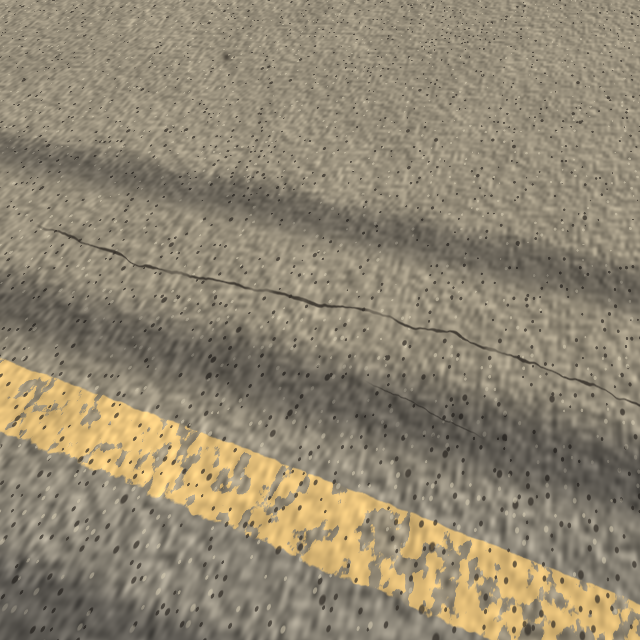
A Shadertoy shader for this texture:

```glsl
// Sunlit asphalt seen at a slant: soft shadow bands, a thin crack and a worn
// yellow stripe. Curves of x place the large shapes; perspective-warped
// value noise gives stone relief, and jittered cells scatter pits and chips.

const vec3 ASPHALT = vec3(0.595, 0.560, 0.485);
const vec3 COOL_ASPHALT = vec3(0.535, 0.512, 0.462);
const vec3 PAINT = vec3(0.89, 0.745, 0.475);
const vec3 PIT = vec3(0.20, 0.18, 0.155);
const vec3 CHIP = vec3(0.83, 0.79, 0.69);

float hash(vec2 p) {
    vec3 h = fract(vec3(p.xyx) * 0.1031);
    h += dot(h, h.yzx + 33.33);
    return fract((h.x + h.y) * h.z);
}

float noise(vec2 p) {
    vec2 i = floor(p), f = fract(p);
    f = f * f * (3.0 - 2.0 * f);
    return mix(mix(hash(i), hash(i + vec2(1, 0)), f.x),
               mix(hash(i + vec2(0, 1)), hash(i + vec2(1, 1)), f.x), f.y);
}

float fbm(vec2 p) {
    float sum = 0.0, amp = 0.5;
    for (int i = 0; i < 4; i++) {
        sum += amp * noise(p);
        p = mat2(1.6, 1.2, -1.2, 1.6) * p + 7.3;
        amp *= 0.5;
    }
    return sum / 0.9375;
}

// Ground coordinates: grain shrinks with distance and leans to the right.
vec2 groundPlane(vec2 uv) {
    float depth = 1.0 / (1.7 - uv.y);
    return vec2((uv.x - 0.5 - 0.22 * uv.y) * depth, depth) + 2.0;
}

// Lit side minus shaded side of a bumpy surface.
float relief(vec2 p) {
    vec2 toLight = vec2(0.55, 0.35);
    return noise(p + toLight) - noise(p - toLight);
}

float band(float d, float halfWidth, float blur) {
    return 1.0 - smoothstep(halfWidth - blur, halfWidth + blur, abs(d));
}

float blob(vec2 uv, vec2 centre, vec2 size) {
    vec2 d = (uv - centre) / size;
    return exp(-dot(d, d));
}

// One jittered dot in each cell that passes the density test.
float scatter(vec2 p, float density, float radius, float seed) {
    vec2 cell = floor(p);
    vec2 jitter = vec2(hash(cell + seed), hash(cell + seed + 19.7));
    float size = radius * mix(0.5, 1.0, hash(cell + seed + 53.1));
    float d = length(fract(p) - mix(vec2(0.3), vec2(0.7), jitter));
    return step(hash(cell + seed + 81.4), density) * (1.0 - smoothstep(size * 0.5, size, d));
}

float crackLine(float x) {
    float sway = 0.02 * sin((x - 0.4) * 5.2) * smoothstep(0.0, 0.3, x);
    return 0.667 - 0.30 * x + sway + 0.018 * (fbm(vec2(x * 28.0, 4.0)) - 0.5);
}

float shadowAmount(vec2 uv, float wobble) {
    float x = uv.x, y = uv.y + 0.018 * wobble;
    float upper = band(y - (0.768 - 0.205 * x - 0.02 * x * x), 0.025 + 0.008 * x, 0.024);
    float lower = band(y - (0.530 - 0.280 * x), 0.046 + 0.010 * x, 0.040);
    float corner = 1.0 - smoothstep(-0.035, 0.045, y - (0.135 - 0.38 * x));
    return max(max(upper * 0.85, lower), corner * 0.85);
}

// Paint coverage between two curved edges, eaten away by wear.
float stripeCoverage(vec2 uv, vec2 ground) {
    float x = uv.x;
    float ragged = fbm(ground * 75.0) - 0.5;
    float top = 0.440 - 0.360 * x - 0.024 * x * x - uv.y + 0.007 * ragged;
    float bottom = uv.y - (0.3255 - 0.40 * x - 0.035 * x * x) + 0.026 * ragged;
    float inside = smoothstep(-0.002, 0.002, top) * smoothstep(-0.003, 0.003, bottom);
    float bare = blob(uv, vec2(0.365, 0.255), vec2(0.028, 0.032))
               + blob(uv, vec2(0.605, 0.165), vec2(0.025, 0.024))
               + 0.7 * blob(uv, vec2(0.490, 0.168), vec2(0.030, 0.015));
    float rubbed = fbm(ground * 95.0 + 31.0) + 0.26 * bare
                 + 0.06 * smoothstep(0.5, 0.9, x) - 0.06 * smoothstep(0.03, 0.0, top);
    return inside * (1.0 - 0.88 * smoothstep(0.59, 0.67, rubbed));
}

void mainImage(out vec4 fragColor, in vec2 fragCoord) {
    vec2 uv = fragCoord / iResolution.xy;
    vec2 ground = groundPlane(uv);
    float near = 1.0 - smoothstep(0.1, 0.85, uv.y);
    float mottle = fbm(ground * 16.0) - 0.5;

    // Road surface and paint
    vec3 colour = mix(ASPHALT, COOL_ASPHALT, 1.0 - smoothstep(0.1, 0.5, uv.y));
    colour *= 1.0 + 0.16 * mottle;
    float paint = stripeCoverage(uv, ground);
    colour = mix(colour, PAINT * (1.0 + 0.2 * mottle), paint);

    // Stone relief, stronger nearby
    float grain = 0.7 * relief(ground * 175.0) + 0.45 * relief(ground * 95.0 + 11.0);
    colour *= 1.0 + grain * mix(0.27, 0.47, near) * (1.0 - 0.55 * paint);

    // Pits, with denser groups in the far lane, and pale chips
    float groups = blob(uv, vec2(0.71, 0.95), vec2(0.045, 0.035))
                 + blob(uv, vec2(0.56, 0.895), vec2(0.035, 0.014))
                 + blob(uv, vec2(0.39, 0.745), vec2(0.055, 0.045));
    float pits = scatter(ground * 110.0, 0.10 + 0.30 * groups + 0.10 * near, 0.32, 3.0);
    pits = max(pits, scatter(ground * 60.0, 0.05 + 0.09 * near, 0.27, 27.0));
    pits = max(pits, blob(uv, vec2(0.354, 0.911), vec2(0.006)));
    colour = mix(colour, PIT, pits * 0.72);
    float chips = scatter(ground * 100.0 + 5.0, 0.09 + 0.12 * near, 0.30, 61.0);
    colour = mix(colour, CHIP, chips * 0.6 * (1.0 - paint));

    // Main crack and a faint branch inside the lower shadow
    float gap = 0.0008 + 0.0022 * noise(vec2(uv.x * 60.0, 9.0));
    float crack = band(uv.y - crackLine(uv.x), gap, 0.0018);
    crack *= smoothstep(0.02, 0.12, uv.x) * mix(0.5, 1.0, smoothstep(0.25, 0.6, noise(uv.xx * 22.0)));
    float branchY = 0.685 - 0.49 * uv.x + 0.012 * (fbm(uv.xx * 25.0) - 0.5);
    float branch = band(uv.y - branchY, 0.001, 0.0016) * band(uv.x - 0.665, 0.08, 0.02);
    colour = mix(colour, PIT, max(crack * 0.85, branch * 0.55));

    // Cast shadows
    float shade = shadowAmount(uv, mottle + 0.4 * grain) * (1.0 - 0.85 * paint);
    colour *= mix(vec3(1.0), vec3(0.66, 0.665, 0.69), shade);

    fragColor = vec4(clamp(colour, 0.0, 1.0), 1.0);
}
```
